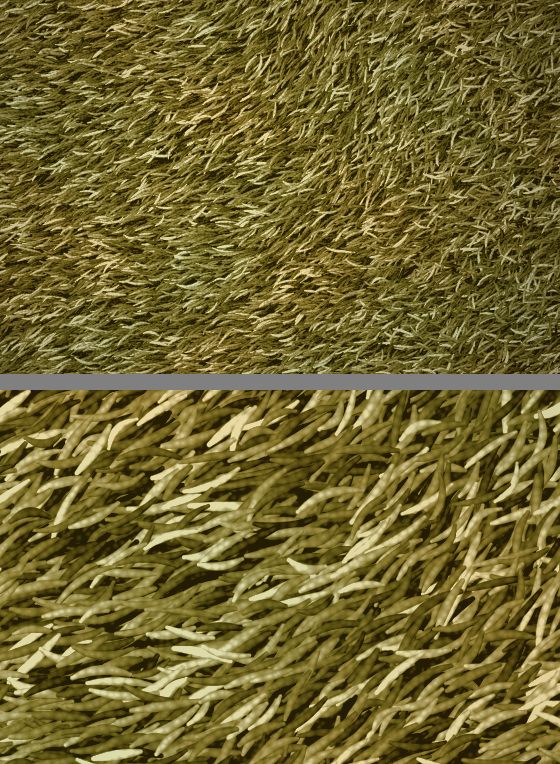
Top: the whole. Bottom: its middle third, enlarged.
Reproduce this texture procedurally as a Shadertoy shader.

```glsl
// Shag carpet in olive and cream: short bent yarn strands combed along a flow field.
// Strands sit on jittered grids and are painted in layers, from deep and dark to
// light on top. Layered sines clump the tones, cellular noise gives the yarn its nub.

const int   LAYERS       = 3;
const float CELL         = 0.020;   // grid spacing, in canvas heights
const float REACH        = 0.040;   // farthest extent of a strand from its centre
const float HALF_LENGTH  = 0.031;
const float HALF_WIDTH   = 0.0046;
const float BEND         = 0.007;
const float TONE_CENTRE  = 0.63;
const float STRAND_RANGE = 0.78;    // tone spread from strand to strand
const float CLUMP_RANGE  = 0.17;    // tone spread between clumps
const float DEPTH_SHADE  = 0.17;    // darkening per layer of depth
const float EDGE_SHADE   = 0.24;    // darkening on the strand flanks
const float NUB_SCALE    = 150.0;
const float NUB_SHADE    = 0.26;
const float VIGNETTE     = 0.36;

// Yarn colours from shadow to highlight, and the tone at which each is reached
const vec3 YARN[6] = vec3[6](
    vec3(0.13, 0.10, 0.01), vec3(0.25, 0.21, 0.03), vec3(0.36, 0.32, 0.08),
    vec3(0.51, 0.45, 0.18), vec3(0.63, 0.59, 0.38), vec3(0.82, 0.79, 0.60));
const float STOPS[6] = float[6](0.03, 0.14, 0.33, 0.57, 0.78, 0.94);

vec4 hash4(vec2 p) {
    vec4 h = fract(p.xyxy * vec4(0.1031, 0.1030, 0.0973, 0.1099));
    h += dot(h, h.wzxy + 33.33);
    return fract((h.xxyz + h.yzzw) * h.zywx);
}

vec3 yarnColour(float tone) {
    vec3 c = YARN[0];
    for (int i = 1; i < 6; i++)
        c = mix(c, YARN[i], clamp((tone - STOPS[i - 1]) / (STOPS[i] - STOPS[i - 1]), 0.0, 1.0));
    return c;
}

// Layered sines, about -1 to 1
float waves(vec2 p) {
    p += 0.6 * sin(p.yx * 0.73 + vec2(1.3, 4.1));
    return 0.4 * sin(p.x + 1.7 * sin(p.y * 0.8))
         + 0.35 * sin(p.y * 1.6 - p.x * 0.9 + 2.0)
         + 0.25 * sin(p.x * 2.3 + p.y * 2.1 + 5.0);
}

// Cellular noise: distance to the nearest feature point
float cellular(vec2 p) {
    vec2 id = floor(p);
    float nearest = 2.0;
    for (int y = -1; y <= 1; y++)
        for (int x = -1; x <= 1; x++) {
            vec2 cell = id + vec2(x, y);
            nearest = min(nearest, length(cell + hash4(cell + 71.0).xy - p));
        }
    return nearest;
}

// Combing direction: flat at the left and below, steeper at the upper middle
float flowAngle(vec2 p) {
    float crest = exp(-pow((p.x - 0.88) / 0.32, 2.0)) * smoothstep(0.15, 0.8, p.y);
    return 0.30 + 0.55 * crest + 0.25 * smoothstep(0.8, 1.3, p.x) + 0.24 * waves(p * 9.0);
}

// Paints the strands of one layer over the tone below
float paintLayer(float tone, vec2 p, int layer, float aa) {
    float depth = float(LAYERS - 1 - layer);
    vec2 shift = vec2(0.37, 0.61) * float(layer);
    vec2 id = floor(p / CELL + shift);
    for (int y = 2; y >= -2; y--)
        for (int x = -2; x <= 2; x++) {
            vec2 cell = id + vec2(x, y);
            vec4 h = hash4(cell + 157.0 * float(layer + 1));
            vec2 centre = (cell + h.xy - shift) * CELL;
            vec2 d = p - centre;
            if (dot(d, d) > REACH * REACH) continue;

            // Strand frame: q.x runs along the yarn, side across it
            vec4 k = hash4(cell + 311.0 + 57.0 * float(layer));
            float unruly = mix(0.65, 1.3, smoothstep(0.6, 1.4, centre.x));
            float angle = flowAngle(centre) + (k.x + k.y - 1.0) * unruly;
            float c = cos(angle), s = sin(angle);
            vec2 q = vec2(c * d.x + s * d.y, c * d.y - s * d.x);
            float halfLength = HALF_LENGTH * mix(0.5, 1.0, k.z);
            float u = clamp(q.x / halfLength, -1.0, 1.0);
            float side = q.y - BEND * (k.w * 2.0 - 1.0) * (u * u - 0.4);
            float width = HALF_WIDTH * mix(0.7, 1.0, h.w) * (1.0 - 0.5 * u * u);
            float edge = length(vec2(max(abs(q.x) - halfLength, 0.0), side)) - width;
            float cover = 1.0 - smoothstep(-aa, aa, edge);

            // Rounded yarn, lit from above and paler toward the tip
            float across = clamp(side / width, -1.0, 1.0);
            float shade = TONE_CENTRE + STRAND_RANGE * (h.z - 0.5)
                        + CLUMP_RANGE * waves(centre * vec2(38.0, 62.0))
                        - EDGE_SHADE * across * across + 0.07 * across
                        - 0.11 * u - DEPTH_SHADE * depth;
            tone = mix(tone, shade, cover);
        }
    return tone;
}

void mainImage(out vec4 fragColor, in vec2 fragCoord) {
    vec2 p = fragCoord / iResolution.y;
    float aa = 0.8 / iResolution.y;

    float tone = 0.04;
    for (int layer = 0; layer < LAYERS; layer++)
        tone = paintLayer(tone, p, layer, aa);
    tone -= NUB_SHADE * (cellular(p * NUB_SCALE) - 0.45);

    // Faint green and brown drift, then light falling off toward the rim
    vec3 colour = yarnColour(tone);
    colour *= 1.0 + vec3(0.05, 0.0, -0.04) * waves(p * 7.0 + 3.0);
    vec2 fromLight = p - vec2(0.64, 0.5);
    colour *= 1.09 - VIGNETTE * dot(fromLight, fromLight);
    fragColor = vec4(colour, 1.0);
}
```
